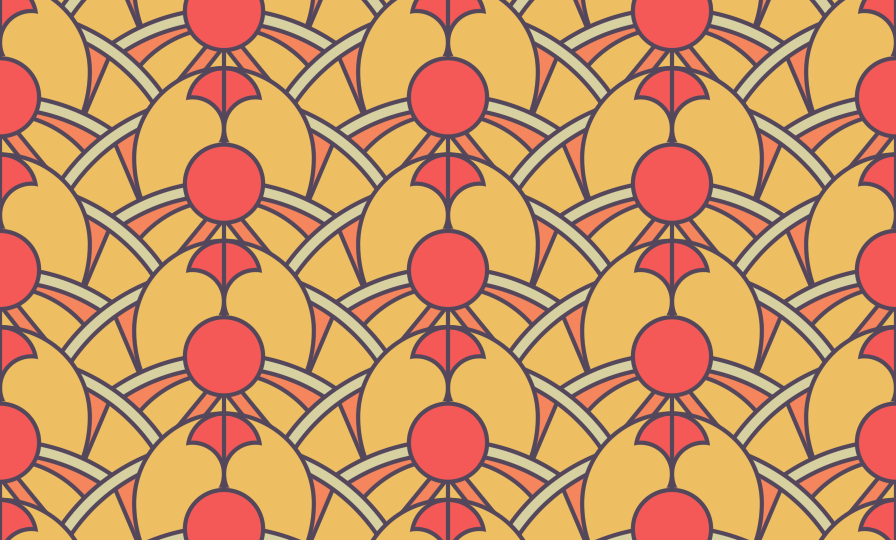
Reproduce this pattern procedurally as a Shadertoy shader.

```glsl
const vec3 INK = vec3(.33, .28, .36);
const vec3 GOLD = vec3(.935, .75, .385);
const vec3 RED = vec3(.955, .35, .34);
const vec3 ORANGE = vec3(.96, .52, .36);
const vec3 CREAM = vec3(.845, .82, .63);
const float HALF_LINE = .018;

void fill(inout vec3 color, float d, vec3 paint) {
    float soft = 5.4 / iResolution.x;
    color = mix(color, paint, smoothstep(soft, -soft, d));
}

// Ink line along d = 0, kept inside the clip shape
void stroke(inout vec3 color, float d, float clip) {
    fill(color, max(abs(d) - HALF_LINE, clip), INK);
}

void shape(inout vec3 color, float d, vec3 paint) {
    fill(color, d, paint);
    stroke(color, d, -1.);
}

float circle(vec2 p, vec2 center, float radius) {
    return length(p - center) - radius;
}

float bandOuter(vec2 p) { return circle(p, vec2(0, -1.68), 1.7); }
float bandInner(vec2 p) { return circle(p, vec2(0, -1.68), 1.585); }

void fanBase(inout vec3 color, vec2 p) {
    fill(color, bandOuter(p), CREAM);
    fill(color, bandInner(p), GOLD);
}

void fanRim(inout vec3 color, vec2 p) {
    stroke(color, bandOuter(p), -1.);
    stroke(color, bandInner(p), -1.);
}

// Fan crowned by a disc, with an orange crescent and rays
void discFan(inout vec3 color, vec2 p) {
    fanBase(color, p);
    float arc = circle(p, vec2(0, -1.09), .95);
    float outerRay = dot(p, vec2(.775, .634)) + .074;
    float innerRay = dot(p, vec2(.785, .62)) + .187;
    fill(color, max(bandInner(p), -arc), ORANGE);
    fill(color, max(arc, max(outerRay, -innerRay)), ORANGE);
    stroke(color, outerRay, arc);
    stroke(color, innerRay, arc);
    stroke(color, p.x, arc);
    stroke(color, arc, -1.);
    fanRim(color, p);
    shape(color, circle(p, vec2(0), .335), RED);
}

// Fan holding an egg with a scalloped red bud at its top
void eggFan(inout vec3 color, vec2 p) {
    fanBase(color, p);
    float ray = dot(p, vec2(.92, -.39)) - 1.014;
    fill(color, max(ray, bandInner(p)), ORANGE);
    stroke(color, ray, bandInner(p));
    fanRim(color, p);

    p.y += .74;
    vec2 q = p - vec2(0, .22);
    q.y *= q.y < 0. ? .85 : 1.;
    float egg = length(q) - .77;
    float bud = max(circle(p, vec2(0, .68), .31), -circle(p, vec2(.27, .47), .27));
    fill(color, egg, GOLD);
    shape(color, max(bud, egg), RED);
    stroke(color, p.x, egg);
    stroke(color, egg, -1.);
}

// Coordinates in the nearest column, mirrored about its axis
vec2 columnPoint(vec2 p, float shift) {
    return vec2(abs(mod(p.x - shift + 1.92, 3.84) - 1.92), p.y);
}

void mainImage(out vec4 fragColor, in vec2 fragCoord) {
    vec2 p = (fragCoord - .5 * iResolution.xy) * 7.68 / iResolution.x;
    vec3 color = GOLD;
    // Lower rows overlap the rows above
    for (int i = 3; i >= 0; i--) {
        float row = floor(p.y / .74) + float(i);
        float shift = 1.92 * mod(row, 2.);
        vec2 local = p - vec2(0, row * .74);
        discFan(color, columnPoint(local, shift));
        eggFan(color, columnPoint(local, shift + 1.92));
    }
    fragColor = vec4(color, 1);
}
```
